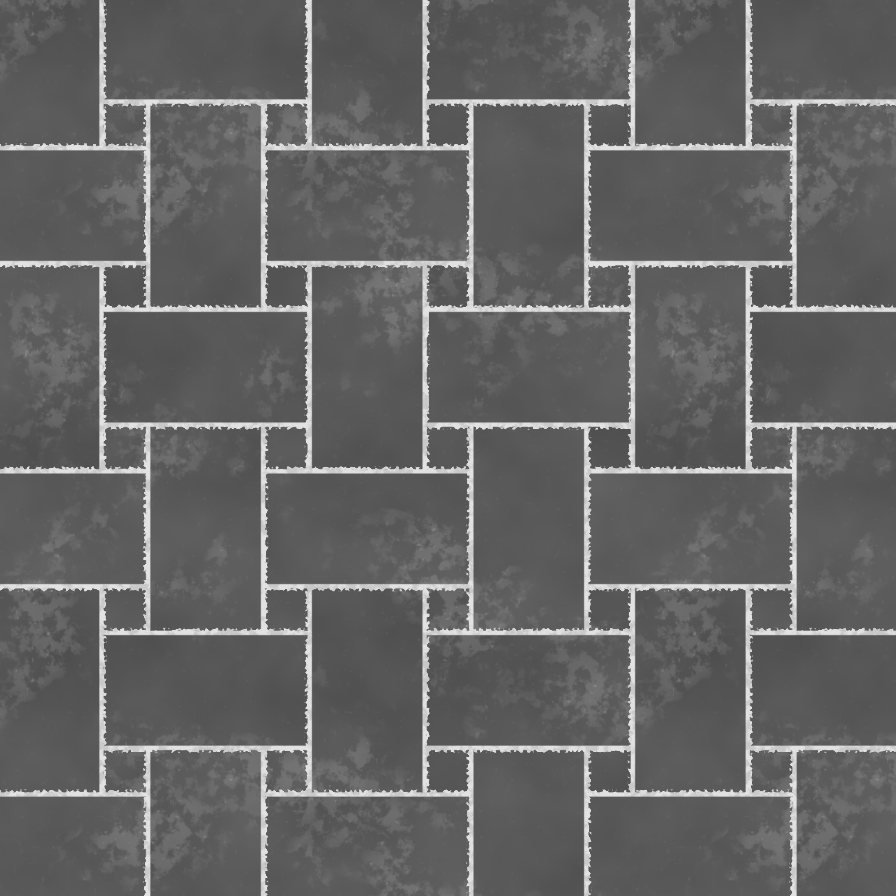
Give the GLSL for this texture, as a three.js fragment shader.

```glsl
varying vec2 vUv;

const float CELL = 0.18034;        // weave cell size on the canvas
const float WRAP = 4.0;            // cells before the wear repeats
const float HALF_BLOCK = 0.3556;   // half the short side of a slab, in cells
const float HALF_GROUT = 0.0135;
const float GROUT_CRUMBLE = 0.017;
const float EDGE_SOFT = 0.0055;
const float TONE_SPREAD = 0.018;
const float CLOUD_DEPTH = 0.045;
const float WEAR_DEPTH = 0.085;
const float SCRATCH_DEPTH = 0.07;
const float SPECK_DEPTH = 0.07;
const vec3 SLATE = vec3(0.347);
const vec3 GROUT_LIGHT = vec3(0.885);
const vec3 GROUT_DARK = vec3(0.79);

float hash(vec2 c) {
  vec3 p = fract(c.xyx * 0.1031);
  p += dot(p, p.yzx + 33.33);
  return fract((p.x + p.y) * p.z);
}

// Gradient noise on a lattice that wraps after the given period
float corner(vec2 lattice, vec2 offset, vec2 f, vec2 period) {
  float angle = 6.28319 * hash(mod(lattice + offset, period) + 11.0);
  return dot(vec2(cos(angle), sin(angle)), f - offset);
}

float noise(vec2 p, vec2 period) {
  vec2 i = floor(p);
  vec2 f = p - i;
  vec2 u = f * f * f * (f * (f * 6.0 - 15.0) + 10.0);
  float low = mix(corner(i, vec2(0.0), f, period), corner(i, vec2(1.0, 0.0), f, period), u.x);
  float high = mix(corner(i, vec2(0.0, 1.0), f, period), corner(i, vec2(1.0), f, period), u.x);
  return mix(low, high, u.y);
}

float fbm(vec2 p, float frequency) {
  float sum = 0.0;
  float gain = 1.0;
  for (int octave = 0; octave < 4; octave++) {
    sum += gain * noise(p * frequency, vec2(WRAP * frequency));
    frequency *= 2.0;
    gain *= 0.6;
  }
  return sum;
}

// Grout strip: clean on the negative side, crumbled on the positive side
float groutBand(float d, float crumble) {
  float outer = HALF_GROUT + crumble;
  return smoothstep(-HALF_GROUT - EDGE_SOFT, -HALF_GROUT + EDGE_SOFT, d)
       * (1.0 - smoothstep(outer - EDGE_SOFT, outer + EDGE_SOFT, d));
}

void main() {
  // Checkerboard of cells, slabs alternating between the two directions
  vec2 q = (vUv - 0.5) / CELL;
  vec2 cell = floor(q);
  vec2 local = q - cell - 0.5;
  bool upright = mod(cell.x + cell.y, 2.0) > 0.5;
  vec2 f = abs(upright ? local.yx : local);
  float along = f.x - HALF_BLOCK;
  float across = f.y - HALF_BLOCK;

  // Centre of the slab or small square that owns this point
  vec2 owner = cell + 0.5;
  if (across > 0.0) {
    vec2 step1 = upright ? vec2(1.0, 0.0) : vec2(0.0, 1.0);
    owner = along < 0.0 ? owner + step1 * sign(local) : floor(q + 0.5);
  }
  float seed = hash(mod(owner, WRAP) * 14.0 + 3.0);

  // Slab tone and soft clouds
  float cloud = fbm(q + seed * 7.0, 1.0);
  float tone = (seed - 0.5) * TONE_SPREAD + cloud * CLOUD_DEPTH;

  // Chalky patches, broken up by fine grain
  float patches = smoothstep(-0.12, 0.5, fbm(q + 1.7, 1.0));
  float grain = fbm(q + 0.37, 9.0);
  float wear = patches * smoothstep(-0.05, 0.5, grain + 0.35 * patches - 0.1);
  tone += WEAR_DEPTH * wear;

  // Slanted scratches and scattered specks
  vec2 slant = vec2(q.x + q.y, q.y - q.x) * vec2(2.0, 10.0);
  float streak = noise(slant + 2.0 * fbm(q, 4.0), WRAP * vec2(2.0, 10.0));
  float scratch = smoothstep(0.32, 0.55, streak) * smoothstep(0.0, 0.4, grain);
  tone += SCRATCH_DEPTH * scratch * (0.2 + 0.8 * patches);
  float speck = smoothstep(0.38, 0.56, noise(q * 31.0 + 0.2, vec2(WRAP * 31.0)));
  tone += SPECK_DEPTH * speck * (0.25 + 0.75 * patches);
  vec3 color = SLATE + tone;

  // Grout along the slab sides and around the small squares
  float chip = noise(q * 43.0, vec2(WRAP * 43.0));
  float crumble = GROUT_CRUMBLE * smoothstep(-0.25, 0.3, chip);
  float grout = max(groutBand(across, crumble),
                    groutBand(along, crumble) * step(0.0, across));
  float mottle = smoothstep(-0.4, 0.25, fbm(q + 0.61, 14.0));
  color = mix(color, mix(GROUT_DARK, GROUT_LIGHT, mottle), grout);

  gl_FragColor = vec4(color, 1.0);
}
```
